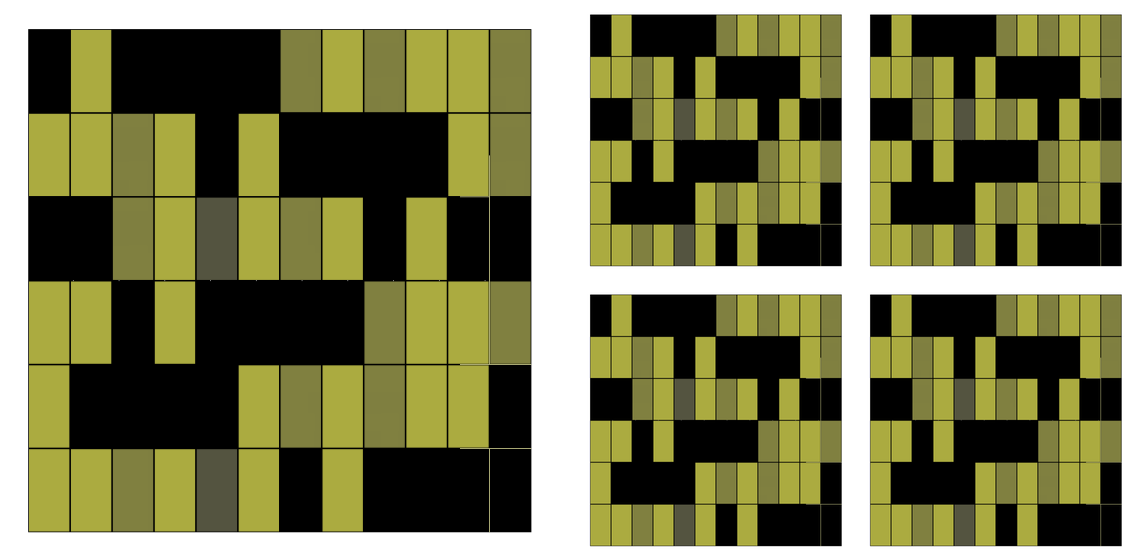
Left, the tile; right, the same tile 2 across and 2 down.
Reproduce this pattern procedurally as a Shadertoy shader.

```glsl
// Twelve by six sheet of upright olive and black tiles with hairline wear on a white margin.

const vec2 GRID = vec2(12.0, 6.0);
const vec2 SHEET_MIN = vec2(0.0504, 0.0495);
const float SHEET_SIZE = 0.8985;
const float GAP = 0.0028;
const float HAIR = 0.0013;

const vec3 WHITE = vec3(1.0);
const vec3 BLACK = vec3(0.0);
const vec3 YELLOW = vec3(0.67, 0.67, 0.25);
const vec3 OLIVE = vec3(0.5, 0.5, 0.25);
const vec3 GREY = vec3(0.33, 0.33, 0.25);
const vec3 SCRATCH = vec3(0.9, 0.9, 0.62);

// Fraction of a pixel of width px, centred on x, that lies between a and b
float span(float x, float a, float b, float px) {
    return clamp((min(x + 0.5 * px, b) - max(x - 0.5 * px, a)) / px, 0.0, 1.0);
}

float box(vec2 p, vec2 low, vec2 high, vec2 px) {
    return span(p.x, low.x, high.x, px.x) * span(p.y, low.y, high.y, px.y);
}

// Each column keeps one colour
vec3 columnColor(int column) {
    if (column == 4) return GREY;
    bool isOlive = column == 2 || column == 6 || column == 8 || column == 11;
    return isOlive ? OLIVE : YELLOW;
}

// One black motif, rotated sideways by a different amount in each row
bool isBlack(int column, int row) {
    int shifts[6] = int[6](6, 11, 2, 8, 4, 0);
    int k = (column + 12 - shifts[row]) % 12;
    return k == 0 || (k >= 2 && k <= 5);
}

vec3 tiles(vec2 p, vec2 px) {
    vec2 pitch = SHEET_SIZE / GRID;
    vec2 cell = clamp(floor(p / pitch), vec2(0.0), GRID - 1.0);
    ivec2 id = ivec2(cell);
    float face = box(p - cell * pitch, vec2(0.5 * GAP), pitch - 0.5 * GAP, px);
    return isBlack(id.x, id.y) ? BLACK : columnColor(id.x) * face;
}

// Fine scratches along some joints near the right side
float scratches(vec2 p, vec2 px) {
    vec2 pitch = SHEET_SIZE / GRID;
    vec2 h = vec2(0.5 * HAIR);
    float x = 11.0 * pitch.x;
    float mark = box(p, vec2(x - h.x, 2.0 * pitch.y), vec2(x + h.x, 0.673), px);
    mark = max(mark, box(p, vec2(x - h.x, 0.0), vec2(x + h.x, pitch.y), px));
    for (int joint = 1; joint <= 4; joint++) {
        if (joint == 3) continue;
        float y = float(joint) * pitch.y;
        float end = joint == 4 ? x : SHEET_SIZE;
        mark = max(mark, box(p, vec2(0.771, y - h.y), vec2(end, y + h.y), px));
    }
    return mark;
}

// Ten evenly spaced specks on the middle joint
float specks(vec2 p, vec2 px) {
    float mark = 0.0;
    for (int i = 0; i < 10; i++) {
        vec2 center = vec2(0.0805 + 0.0817 * float(i), 0.5 * SHEET_SIZE);
        mark = max(mark, box(p, center - 0.5 * HAIR, center + 0.5 * HAIR, px));
    }
    return mark;
}

void mainImage(out vec4 fragColor, in vec2 fragCoord) {
    vec2 px = 1.0 / iResolution.xy;
    vec2 p = fragCoord * px - SHEET_MIN;

    vec3 color = tiles(p, px);
    color = mix(color, SCRATCH, scratches(p, px));
    color = mix(color, WHITE, specks(p, px));

    // The white margin wraps cleanly on all four sides
    float sheet = box(p, vec2(0.0), vec2(SHEET_SIZE), px);
    fragColor = vec4(mix(WHITE, color, sheet), 1.0);
}
```
